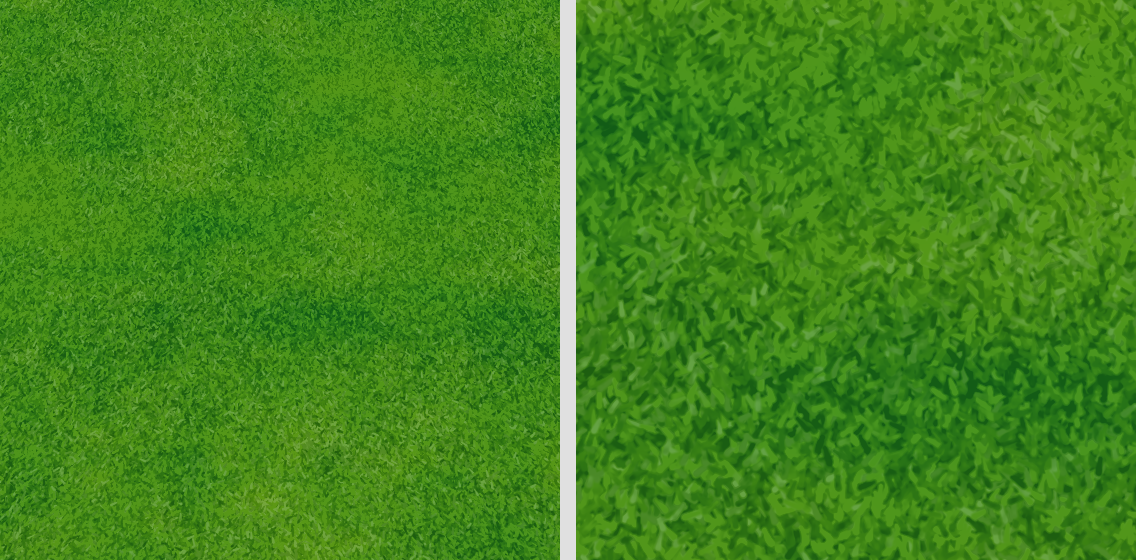
Left, the full canvas; right, a detail of the centre.
A WebGL 2 fragment shader for this texture:

```glsl
#version 300 es
precision highp float;
// Mown lawn seen at a slant: short scattered blades over dark gaps, with soft worn patches.

uniform vec2 u_resolution;
out vec4 fragColor;

// Grass colours, from shaded to sunlit, then the dry tints
const vec3 SHADE  = vec3(0.12, 0.37, 0.06);
const vec3 DEEP   = vec3(0.19, 0.46, 0.07);
const vec3 MIDDLE = vec3(0.24, 0.51, 0.07);
const vec3 BRIGHT = vec3(0.32, 0.59, 0.10);
const vec3 DRY    = vec3(0.30, 0.54, 0.15);
const vec3 PALE   = vec3(0.41, 0.64, 0.26);

const int   LAYERS       = 3;
const float NEAR_DENSITY = 120.0;  // blade cells per canvas at the bottom edge
const float FAR_DENSITY  = 185.0;  // and at the top edge
const float BLADE_HALF_LENGTH = 0.62;
const float BLADE_RADIUS = 0.25;
const float BLADE_SOFTNESS = 0.17;
const float ANGLE_SPREAD = 2.6;    // radians around upright
const float TONE_RANGE   = 3.5;
const float TONE_BIAS    = 0.12;
const float GAP_TONE     = -1.7;
const float PATCH_TONE   = 0.28;
const float FINE_TONE    = 0.30;
const float DRY_SHARE    = 0.22;
const float DRY_PATCHING = 0.16;
const vec3  HUE_DRIFT    = vec3(0.022, 0.004, -0.012);

vec3 hash3(vec2 p) {
    vec3 q = fract(p.xyx * vec3(0.1031, 0.1030, 0.0973));
    q += dot(q, q.yxz + 33.33);
    return fract((q.xxy + q.yzz) * q.zyx);
}

// Value noise scaled to about unit deviation
float noise(vec2 p) {
    vec2 cell = floor(p);
    vec2 f = fract(p);
    f = f * f * (3.0 - 2.0 * f);
    float low  = mix(hash3(cell).x, hash3(cell + vec2(1, 0)).x, f.x);
    float high = mix(hash3(cell + vec2(0, 1)).x, hash3(cell + vec2(1, 1)).x, f.x);
    return (mix(low, high, f.y) - 0.5) * 4.6;
}

float patches(vec2 p) {
    return 0.65 * noise(p * vec2(3.0, 5.0))
         + 0.55 * noise(p * vec2(7.0, 12.0) + 31.7)
         + 0.45 * noise(p * vec2(17.0, 27.0) + 73.1);
}

// Lawn coordinates whose cells shrink towards the top
vec2 lawnPlane(vec2 uv) {
    float slope = FAR_DENSITY - NEAR_DENSITY;
    return vec2((uv.x - 0.5) * (NEAR_DENSITY + slope * uv.y),
                NEAR_DENSITY * uv.y + 0.5 * slope * uv.y * uv.y) + 300.0;
}

float bladeCover(vec2 offset, float angle) {
    vec2 along = vec2(cos(angle), sin(angle));
    float t = clamp(dot(offset, along), -BLADE_HALF_LENGTH, BLADE_HALF_LENGTH);
    float radius = BLADE_RADIUS * (1.0 - 0.3 * t);  // taper to the tip
    float d = length(offset - along * t) - radius;
    return 1.0 - smoothstep(-BLADE_SOFTNESS, BLADE_SOFTNESS, d);
}

// Paints one blade per cell over the surface (x: tone, y: dryness)
vec2 paintBlades(vec2 surface, vec2 p, float seed, float dryShare) {
    vec2 home = floor(p);
    for (int j = -1; j <= 1; j++) {
        for (int i = -1; i <= 1; i++) {
            vec2 cell = home + vec2(i, j);
            vec3 place = hash3(cell + seed);
            vec3 look = hash3(cell + seed + 511.3);
            float angle = 1.5708 + (place.z - 0.5) * ANGLE_SPREAD;
            float dry = smoothstep(-0.05, 0.05, dryShare - look.y);
            vec2 blade = vec2((look.x - 0.5) * TONE_RANGE + TONE_BIAS, dry);
            surface = mix(surface, blade, bladeCover(p - cell - place.xy, angle));
        }
    }
    return surface;
}

vec3 grassColor(float tone, float dryness) {
    vec3 green = mix(SHADE, DEEP, smoothstep(-2.0, -1.0, tone));
    green = mix(green, MIDDLE, smoothstep(-1.0, -0.2, tone));
    green = mix(green, BRIGHT, smoothstep(-0.2, 0.8, tone));
    vec3 straw = mix(DRY, PALE, smoothstep(0.2, 1.5, tone));
    return mix(green, straw, dryness * smoothstep(-1.3, -0.2, tone));
}

void main() {
    vec2 uv = gl_FragCoord.xy / u_resolution.y;
    vec2 lawn = lawnPlane(uv);

    // Broad wear and growth
    float growth = patches(uv + 4.0);
    float wear = patches(uv + 19.0);
    float dryShare = DRY_SHARE + DRY_PATCHING * wear;

    // Blades over shaded soil
    vec2 surface = vec2(GAP_TONE, 0.0);
    for (int k = 0; k < LAYERS; k++) {
        float seed = 97.0 * float(k + 1);
        surface = paintBlades(surface, lawn + 0.37 * float(k), seed, dryShare);
    }

    float tone = surface.x + PATCH_TONE * growth + FINE_TONE * noise(lawn * 1.7);
    vec3 color = grassColor(tone, surface.y) + HUE_DRIFT * (0.6 * growth + 0.4 * wear);
    fragColor = vec4(clamp(color, 0.0, 1.0), 1.0);
}
```
